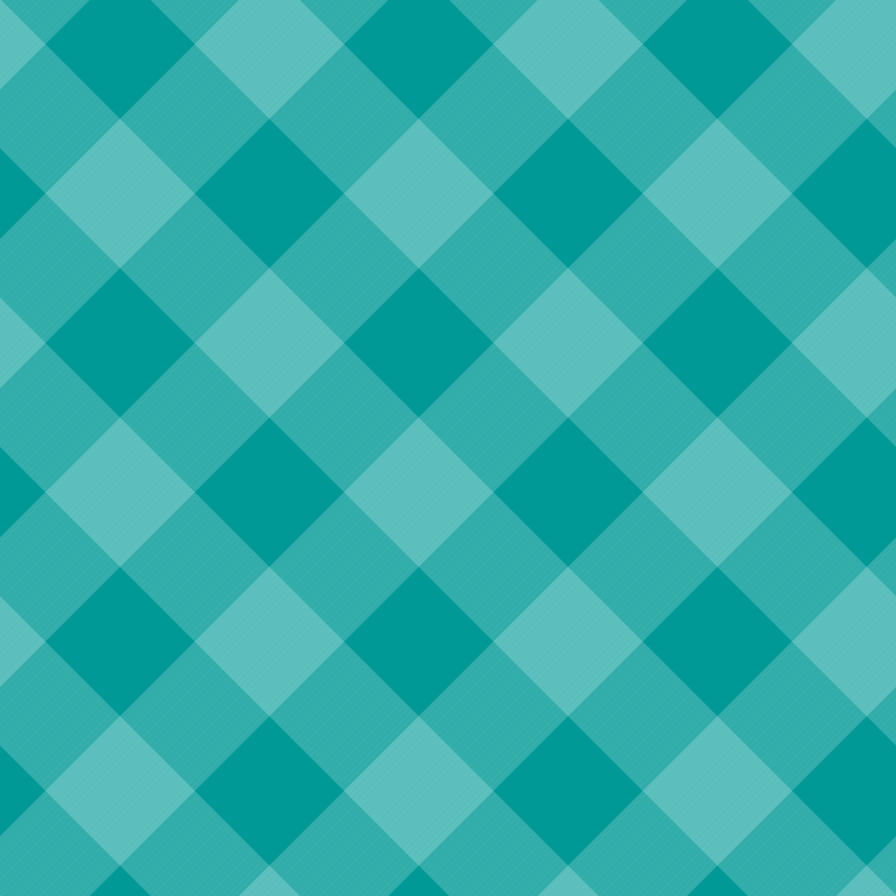
Give the GLSL for this pattern, as a Shadertoy shader.

```glsl
// Diagonal teal gingham: two crossing sets of translucent bands with a faint weave.

const float REPEATS = 3.0;                        // whole repeats across and down
const vec2 DARK_CENTER = vec2(0.402, 0.852);      // dark diamond within one repeat
const float WEAVE_LINES = 48.0;                   // weave lines per repeat
const float WEAVE_STRENGTH = 0.005;

const vec3 LIGHT_TEAL = vec3(0.36, 0.75, 0.74);
const vec3 MID_TEAL = vec3(0.20, 0.68, 0.67);
const vec3 DARK_TEAL = vec3(0.005, 0.60, 0.59);

// Coverage of a band of half the period, centred on whole numbers.
float band(float t, float blur) {
    float inside = 0.25 - abs(fract(t + 0.5) - 0.5);
    return smoothstep(-blur, blur, inside);
}

// Fine lines that fade out when too small to resolve.
float weave(float t, float lines, float blur) {
    float visible = 1.0 - smoothstep(0.2, 0.5, lines * blur);
    return visible * cos(6.2831853 * lines * t);
}

// Zero, one or two overlapping bands give light, mid or dark.
vec3 gingham(float rising, float falling) {
    vec3 single = mix(LIGHT_TEAL, MID_TEAL, rising);
    vec3 crossed = mix(MID_TEAL, DARK_TEAL, rising);
    return mix(single, crossed, falling);
}

void mainImage(out vec4 fragColor, in vec2 fragCoord) {
    vec2 cell = fragCoord / iResolution.xy * REPEATS - DARK_CENTER;
    float blur = REPEATS / min(iResolution.x, iResolution.y);

    // Diagonal coordinates, both periodic over one repeat
    float sumAxis = cell.x + cell.y;
    float diffAxis = cell.x - cell.y;

    float rising = band(diffAxis, blur);
    float falling = band(sumAxis, blur);
    vec3 color = gingham(rising, falling);

    // The weave vanishes where both bands overlap
    float thread = weave(diffAxis, WEAVE_LINES, blur);
    color += WEAVE_STRENGTH * thread * (1.0 - rising * falling);

    fragColor = vec4(color, 1.0);
}
```
